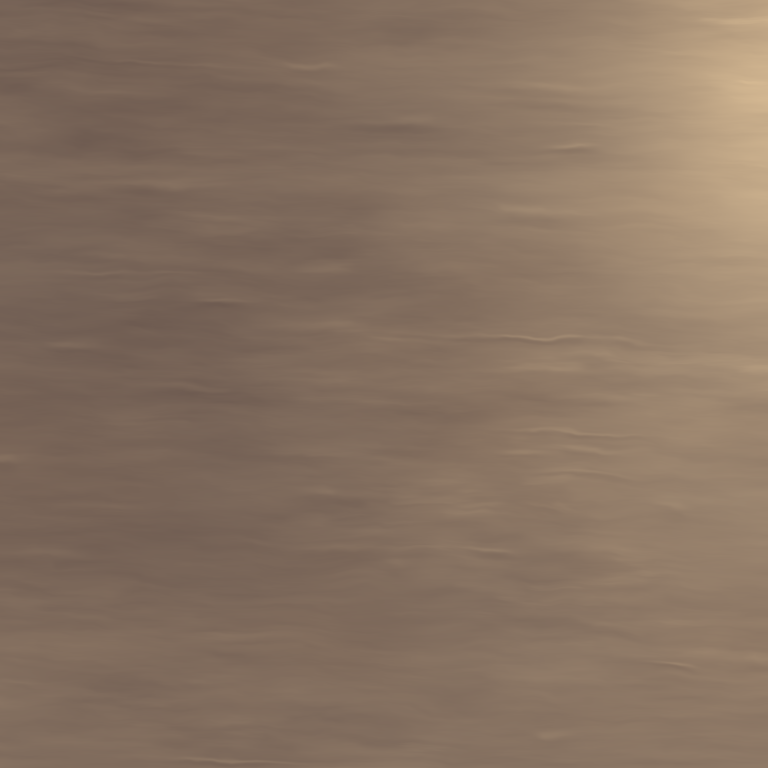
This texture is drawn by a Shadertoy shader. Its source:

```glsl
// Smooth brown wood board under a warm lamp at the upper right.
// Stretched, warped noise makes the soft horizontal grain; a loop scatters
// broken pale flecks with faint shadows over a broad gradient of light.

float hash(vec2 p)
{
    vec3 q = fract(vec3(p.xyx) * 0.1031);
    q += dot(q, q.yzx + 33.33);
    return fract((q.x + q.y) * q.z);
}

float noise(vec2 p)
{
    vec2 cell = floor(p);
    vec2 f = fract(p);
    f = f * f * f * (f * (f * 6.0 - 15.0) + 10.0);
    float low = mix(hash(cell), hash(cell + vec2(1, 0)), f.x);
    float high = mix(hash(cell + vec2(0, 1)), hash(cell + vec2(1, 1)), f.x);
    return mix(low, high, f.y);
}

// Layered noise centred on zero
float fbm(vec2 p)
{
    float sum = 0.0;
    float weight = 0.5;
    for (int i = 0; i < 4; i++) {
        sum += weight * (noise(p) - 0.5);
        p = mat2(1.98, 0.08, -0.12, 2.05) * p + 17.3;
        weight *= 0.52;
    }
    return sum;
}

// Broad illumination, as an offset from the darkest wood tone
float lampLight(vec2 uv)
{
    float side = smoothstep(0.15, 1.05, uv.x) * mix(0.6, 1.0, smoothstep(0.0, 0.5, uv.y));
    vec2 toLamp = (uv - vec2(1.07, 0.87)) / vec2(0.25, 0.30);
    float glow = exp(-dot(toLamp, toLamp));
    float foot = (1.0 - smoothstep(0.0, 0.35, uv.y)) * (1.0 - 0.6 * uv.x);
    return 0.137 * side + 0.20 * glow + 0.045 * foot;
}

// Thin tapered streaks, bright on top with a soft dark edge beneath
float flecks(vec2 p)
{
    float sum = 0.0;
    for (int i = 0; i < 46; i++) {
        float id = float(i);
        vec2 centre = vec2(hash(vec2(id, 3.1)), hash(vec2(id, 8.7)));
        float halfLength = mix(0.03, 0.17, pow(hash(vec2(id, 5.3)), 2.0));
        float thickness = mix(0.0022, 0.0068, hash(vec2(id, 9.2)));
        float slope = mix(-0.15, 0.03, hash(vec2(id, 1.9)));
        vec2 d = p - centre;
        d.y -= slope * d.x * 0.05 / (0.05 + halfLength);
        float along = d.x / halfLength;
        float taper = exp(-along * along * 2.0);
        float across = d.y / thickness;
        float bright = exp(-across * across);
        float shade = exp(-pow(across * 0.6 + 1.3, 2.0));
        sum += taper * (bright - 0.55 * shade) * mix(0.3, 1.0, hash(vec2(id, 6.4)));
    }
    return sum;
}

void mainImage(out vec4 fragColor, in vec2 fragCoord)
{
    vec2 uv = fragCoord / iResolution.xy;

    // Slow bends in the fibres, with small local curls
    float bend = 0.030 * fbm(uv * vec2(3.0, 7.0) + 2.0);
    float curl = 0.013 * fbm(uv * vec2(13.0, 24.0) + 41.0);
    vec2 p = uv + vec2(3.0 * curl, bend + curl + 0.03 * uv.x);

    // Wide bands, soft figure and fine fibres
    float bands = fbm(p * vec2(1.3, 13.0) + 5.0);
    float figure = fbm(p * vec2(7.0, 28.0) + 23.0);
    float fibres = fbm(p * vec2(10.0, 90.0) + 61.0);
    float patches = smoothstep(0.35, 0.7, noise(uv * vec2(4.0, 6.0) + 9.0));
    float grain = 0.045 * bands + mix(0.032, 0.070, patches) * figure + 0.038 * fibres;

    // Broken highlights where the fibres catch the lamp
    float gaps = smoothstep(0.2, 0.65, noise(p * vec2(22.0, 70.0) + 13.0));
    float streaks = flecks(p) * mix(0.55, 1.2, gaps);
    float glints = smoothstep(0.10, 0.34, fbm(p * vec2(7.0, 55.0) + 33.0)) * patches;

    float light = lampLight(uv);
    float tone = light + grain * (1.0 + light);
    tone += streaks * (0.036 + 0.16 * light) + glints * (0.018 + 0.08 * light);

    // Brown wood, shifting to tan as the light grows
    vec3 color = vec3(0.464, 0.387, 0.338) + tone * vec3(1.0, 0.91, 0.64);
    float mottle = fbm(uv * vec2(3.0, 5.0) + 77.0);
    color += vec3(0.006, -0.002, -0.008) * mottle;
    fragColor = vec4(clamp(color, 0.0, 1.0), 1.0);
}
```
